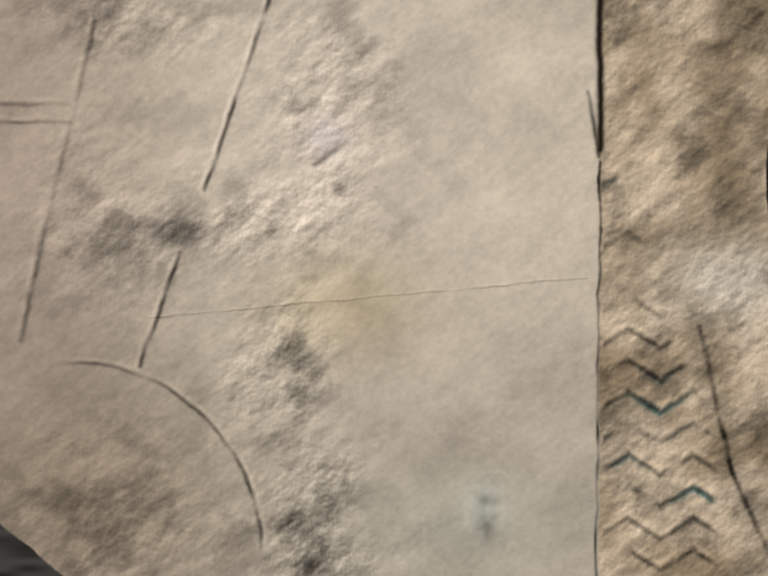
Give the GLSL for this texture, as a Shadertoy shader.

```glsl
// Weathered carved limestone: a smooth central panel between chipped, rough stone.
// Mineral tints and side-lit noise relief carry broken incised lines, a repeated
// zigzag border with traces of paint, and deep cracks.

float hash(vec2 p) {
    vec3 q = fract(p.xyx * .1031);
    q += dot(q, q.yzx + 33.33);
    return fract((q.x + q.y) * q.z);
}

float noise(vec2 p) {
    vec2 i = floor(p), f = fract(p);
    f = f * f * (3. - 2. * f);
    return mix(mix(hash(i), hash(i + vec2(1, 0)), f.x),
               mix(hash(i + vec2(0, 1)), hash(i + 1.), f.x), f.y);
}

float fbm(vec2 p) {
    float sum = 0., amp = .5;
    for (int i = 0; i < 5; i++) {
        sum += amp * noise(p);
        p = mat2(1.6, 1.2, -1.2, 1.6) * p + 7.3;
        amp *= .5;
    }
    return sum;
}

// Soft elliptical patch at (x, y) with radii (rx, ry)
float blob(vec2 p, float x, float y, float rx, float ry) {
    vec2 d = (p - vec2(x, y)) / vec2(rx, ry);
    return exp(-dot(d, d));
}

// Distance to a segment, signed by side
float segment(vec2 p, float ax, float ay, float bx, float by) {
    vec2 a = vec2(ax, ay), v = vec2(bx, by) - a, d = p - a;
    float dist = length(d - v * clamp(dot(d, v) / dot(v, v), 0., 1.));
    return v.x * d.y < v.y * d.x ? -dist : dist;
}

float stroke(float d, float w) { return exp(-d * d / (w * w)); }

// Dark cut with a faint lit lip
float groove(float d, float w) { return .25 * stroke(d - 2. * w, w) - stroke(d, w); }

// Lumpy stone crossed by slanting tool marks
float relief(vec2 p) {
    vec2 q = mat2(.8, -.6, .6, .8) * p;
    return fbm(p * 24.) + .6 * fbm(q * vec2(13, 38));
}

float wear(vec2 p) {
    float w = .8 * blob(p, .56, .8, .1, .17) + .8 * blob(p, .43, .61, .19, .06);
    w += 1.2 * blob(p, .49, .36, .08, .11) + 1.2 * blob(p, .55, .12, .08, .1);
    w += .8 * blob(p, .21, .09, .22, .16) + .7 * blob(p, .23, .98, .19, .08);
    w += .55 * blob(p, .19, .62, .14, .15) + .7 * blob(p, .6, .03, .1, .04);
    return min(w, 1.2);
}

vec3 mineralTint(vec2 p, float right) {
    vec3 c = mix(vec3(.61, .55, .49), vec3(.71, .66, .59), smoothstep(0., .5, p.x));
    c *= mix(.9, 1.03, smoothstep(0., .75, p.y));
    c = mix(c, vec3(.77, .71, .65), .5 * blob(p, .6, .72, .25, .36));
    c = mix(c, vec3(.51, .45, .38), .65 * blob(p, .15, .12, .25, .21));
    c = mix(c, vec3(.66, .59, .45), .5 * blob(p, .6, .47, .13, .09));
    c = mix(c, vec3(.63, .61, .55), .6 * blob(p, .82, .09, .2, .1));
    vec3 ochre = mix(vec3(.54, .47, .38), vec3(.69, .62, .53), smoothstep(.3, .7, fbm(p * 9.)));
    ochre = mix(ochre, vec3(.79, .75, .69), .8 * blob(p, 1.27, .52, .14, .08));
    ochre = mix(ochre, vec3(.41, .35, .27), .5 * blob(p, 1.26, .75, .04, .15));
    return mix(c, ochre, right);
}

// Zigzag rows: x = cut shading, y = blue-green paint
vec2 zigzag(vec2 p) {
    float ridge = 1. - abs(2. * fract((p.x - 1.034) / .113) - 1.);
    float d = (fract((p.y - .175 - .035 * ridge) / .055 + .5) - .5) * .047;
    float edge = mix(1.25, 1.14, smoothstep(.2, .55, p.y));
    float area = smoothstep(1.042, 1.05, p.x) * (1. - smoothstep(edge - .02, edge, p.x));
    area *= 1. - smoothstep(.68, .71, p.y);
    area *= (1. - .95 * blob(p, 1.08, .53, .15, .07)) * smoothstep(.12, .4, noise(p * 23.));
    float paint = blob(p, 1.14, .3, .05, .045) + blob(p, 1.21, .14, .05, .03);
    paint += .6 * blob(p, 1.08, .2, .04, .03) + .5 * blob(p, 1.09, .68, .05, .03);
    return area * vec2(groove(d, .005), paint * stroke(d + .003, .006));
}

// Light and dark of the incised outlines
float incisions(vec2 p) {
    float t = .24 * groove(segment(p, .035, .41, .165, .965), .005);
    t += .42 * groove(segment(p, .243, .366, .312, .56), .004);
    t += .42 * groove(segment(p, .356, .67, .472, 1.01), .004);
    float arc = length(p - vec2(.122, .038)) - .332;
    t += .36 * groove(arc, .004) * smoothstep(.08, .2, p.x) * smoothstep(.03, .08, p.y);
    t += .25 * groove(segment(p, -.1, .817, .12, .819), .004);
    t += .3 * groove(segment(p, -.1, .788, .12, .788), .004);
    return t + .12 * groove(segment(p, .26, .448, 1.02, .517), .002);
}

void mainImage(out vec4 fragColor, in vec2 fragCoord) {
    vec2 p = fragCoord / iResolution.y;
    vec2 w = p + .008 * (vec2(fbm(p * 25.), fbm(p * 25. + 40.)) - .5);
    float right = smoothstep(1.036, 1.044, w.x);
    vec3 color = mineralTint(p, right);

    // Side-lit relief, hollows and fine grain
    float rough = mix(.17 + wear(w + .14 * fbm(p * 12.) - .07), .95, right);
    float slope = relief(p) - relief(p + vec2(-.003, .0045));
    float tone = 1.04 + 1.2 * rough * slope + .2 * (fbm(p * 9.) - .5);
    tone += .1 * fbm(p * 110.) - .05 - .24 * rough * smoothstep(.48, .72, fbm(p * 15.));
    float broken = .25 + 1.2 * noise(p * 32.);
    tone += incisions(w) * broken;

    // Pit, chipped flake and pale scar
    tone -= .45 * blob(w, .31, .61, .042, .038) * (.5 + noise(p * 45.));
    color = mix(color, vec3(.75, .7, .68), .8 * blob(w, .565, .765, .035, .03));
    tone -= .3 * broken * stroke(segment(w, .545, .715, .6, .755), .005);
    color = mix(color, vec3(.7, .7, .66), .7 * blob(w, .84, .12, .03, .04));
    tone -= .6 * blob(w, .845, .11, .016, .04) * noise(p * 60.);

    // Painted border, seam and fractures
    vec2 border = zigzag(w);
    color = mix(color, vec3(.29, .39, .38), min(.8 * border.y, .8));
    tone += .36 * border.x - .48 * broken * stroke(segment(w, 1.034, -.02, 1.042, .72), .003);
    tone -= .4 * broken * stroke(segment(w, 1.02, .84, 1.04, .73), .004);
    float fault = min(abs(segment(w, 1.215, .43, 1.27, .18)), abs(segment(w, 1.27, .18, 1.34, .03)));
    tone -= .45 * broken * stroke(fault, .005) + .15 * stroke(fault, .03);
    color *= clamp(tone, .25, 1.35);

    // Deep gap and dark broken edges
    float gap = stroke(segment(w, 1.042, .74, 1.04, 1.02), .006);
    color = mix(color, vec3(.1, .08, .06), .95 * gap);
    float corner = smoothstep(-.004, .004, .092 - w.y - .85 * w.x);
    color = mix(color, vec3(.15, .14, .13) + .12 * noise(p * vec2(20, 80)), corner);
    color = mix(color, vec3(.06), smoothstep(.6, .8, blob(w, 1.345, .69, .025, .14)));
    fragColor = vec4(clamp(color, 0., 1.), 1.);
}
```
